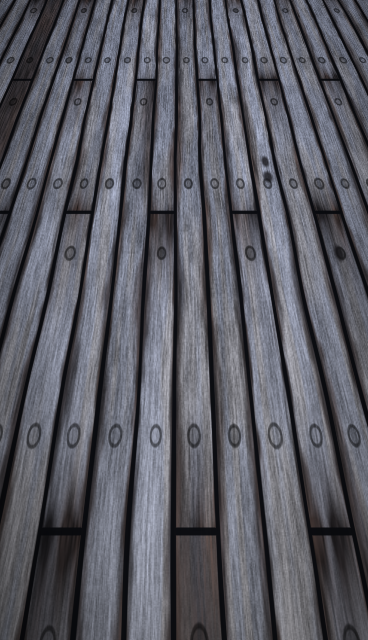
Reproduce this texture procedurally as a Shadertoy shader.

```glsl
// Weathered deck planks receding to a vanishing point above the canvas.
// Screen position is unprojected to (across, depth); boards, staggered joints,
// oval plugs, stains and wood grain are then repeated in that plane.

float hash(vec2 p) {
    p = fract(p * vec2(0.1031, 0.1137));
    p += dot(p, p.yx + 33.33);
    return fract((p.x + p.y) * p.x * 17.3);
}

float noise(vec2 p) {
    vec2 i = floor(p), f = fract(p);
    f = f * f * (3.0 - 2.0 * f);
    return mix(mix(hash(i), hash(i + vec2(1, 0)), f.x),
               mix(hash(i + vec2(0, 1)), hash(i + vec2(1, 1)), f.x), f.y);
}

float fbm(vec2 p) {
    float sum = 0.0, amp = 0.5;
    for (int i = 0; i < 4; i++) {
        sum += amp * noise(p);
        p = p * 2.03 + 17.1;
        amp *= 0.5;
    }
    return sum;
}

// Normalised radius of an oval plug or knot
float oval(vec2 offset, vec2 size) { return length(offset / size); }

void mainImage(out vec4 fragColor, in vec2 fragCoord) {
    vec2 p = fragCoord / iResolution.y;
    float down = 1.0 - p.y;

    // Perspective: across counts boards, depth grows away from the viewer
    float scale = down + 0.469;
    float across = (p.x - 0.276 + 0.004 * down) / (0.054 * scale);
    float depth = 1.302 / scale;
    float aaU = 1.0 / (0.054 * scale * iResolution.y);
    float aaD = depth / (scale * iResolution.y);
    across += 0.09 * (noise(vec2(across * 0.8 + 40.0, depth * 5.0)) - 0.5);
    float board = floor(across);
    float u = across - board;
    float seed = board + 50.0;
    float kind = mod(board, 3.0);

    // Each third board shares a joint row
    float jointAt = kind < 0.5 ? 1.002 : kind < 1.5 ? 2.193 : 1.626;
    float fromJoint = mod(depth - jointAt + 0.9, 1.8) - 0.9;
    float plank = seed * 3.0 + floor((depth - jointAt) / 1.8) * 11.0;

    // Fine grain stretched along the boards, with broader fading
    vec2 along = vec2(u + seed * 5.0, depth);
    float streak = noise(along * vec2(24.0, 22.0)) - 0.5;
    float fiber = noise(along * vec2(55.0, 130.0) + 9.0) - 0.5;
    float bend = u + 0.12 * noise(vec2(seed * 4.0, depth * 9.0));
    float rings = sin(bend * 62.0 + 5.0 * fbm(along * vec2(3.0, 7.0)));
    float cloud = fbm(along * vec2(3.0, 9.0) + 31.0) - 0.47;
    float rough = noise(fragCoord / iResolution.y * 430.0) - 0.5;
    float tone = 0.485 + 0.10 * (hash(vec2(plank, 7.0)) - 0.5);
    tone += 0.14 * streak + 0.10 * fiber + 0.018 * rings + 0.22 * cloud + 0.06 * rough;
    vec3 wood = tone * mix(vec3(0.97, 0.995, 1.085), vec3(1.03, 1.0, 0.99),
                           smoothstep(0.4, 0.8, noise(along * vec2(6.0, 4.0))) * 0.6);

    // Damp brown staining along edges and around joints
    float leftWidth = 0.07 + 0.40 * pow(noise(vec2(seed * 7.3, depth * 5.0)), 2.0);
    float rightWidth = 0.06 + 0.36 * pow(noise(vec2(seed * 9.1 + 4.0, depth * 5.0)), 2.0);
    float fray = 0.10 * (noise(along * vec2(14.0, 25.0)) - 0.5);
    float edge = max(1.0 - smoothstep(0.02, leftWidth + 0.07, u + fray),
                     1.0 - smoothstep(0.02, rightWidth + 0.07, 1.0 - u + fray));
    float reach = fromJoint < 0.0 ? 0.11 : 0.055;
    float soak = exp(-abs(fromJoint) / reach) * (0.45 + 0.75 * hash(vec2(plank, 3.0)));
    soak *= 0.45 + 1.1 * noise(along * vec2(5.0, 6.0) + 3.0);
    if (board == 0.0 && depth < 1.002) soak = 0.70 + 0.5 * cloud + 0.25 * streak;
    if (board == -8.0) soak = max(soak, 0.75 + 0.4 * cloud);
    if (board == -2.0) soak += 0.6 * smoothstep(0.3, 0.9, u) *
        smoothstep(1.55, 1.8, depth) * step(depth, 2.193);
    float stain = clamp(max(edge * 0.85, soak), 0.0, 0.92);
    vec3 brown = mix(vec3(0.09, 0.085, 0.095), vec3(0.22, 0.165, 0.145),
                     noise(along * vec2(4.0, 5.0) + 70.0)) * (1.0 + 0.9 * streak);
    vec3 color = mix(wood, brown, stain);

    // Oval plugs: one row on every board, plus one on the near side of each joint
    float rowOffset = mod(depth - 1.1325 + 0.295, 0.59) - 0.295;
    float plugSize = 0.9 + 0.2 * hash(vec2(plank, 21.0));
    vec2 size = vec2(0.145, 0.0165) * plugSize;
    float shift = 0.5 + 0.08 * (hash(vec2(plank, 5.0)) - 0.5);
    float plug = min(oval(vec2(u - shift, rowOffset), size),
                     oval(vec2(u - shift, fromJoint + 0.12), size));
    float soft = aaU / size.x;
    float inside = 1.0 - smoothstep(1.0 - soft, 1.0 + soft, plug);
    float rim = 1.0 - smoothstep(0.06, 0.14 + soft, abs(plug - 1.0));
    color *= 1.0 - inside * (0.06 + 0.32 * pow(hash(vec2(plank, floor(depth * 1.69))), 2.0));
    color *= 1.0 - 0.48 * rim;

    // A pair of dark knots and one stained plug on the right
    float knot = min(oval(vec2(across - 3.62, depth - 1.805), vec2(0.15, 0.022)),
                     oval(vec2(across - 3.60, depth - 1.747), vec2(0.19, 0.022)));
    knot = min(knot, oval(vec2(across - 5.47, depth - 1.506), vec2(0.15, 0.024)));
    color = mix(color, vec3(0.09, 0.085, 0.095), 0.8 * (1.0 - smoothstep(0.5, 1.3, knot)));

    // Black caulked gaps between boards and at their ends
    float seam = min(u, 1.0 - u);
    float gapWidth = 0.035 + 0.022 * noise(vec2(floor(across + 0.5) * 3.0 + 80.0, depth * 4.0));
    float gap = 1.0 - smoothstep(gapWidth - aaU * 0.5, gapWidth + aaU, seam);
    float endGap = 1.0 - smoothstep(0.0045 - aaD * 0.5, 0.0045 + aaD, abs(fromJoint));
    color = mix(color, vec3(0.035, 0.04, 0.055), max(gap, endGap) * 0.96);

    // Soft light: brightest near the middle, cooler in the distance
    vec2 q = p - vec2(0.30, 0.50);
    float light = 1.13 - 3.6 * q.x * q.x - 0.55 * q.y * q.y;
    light -= 0.12 * smoothstep(0.25, 0.0, p.x) * smoothstep(0.6, 0.1, p.y);
    color *= light * mix(vec3(1.0), vec3(0.98, 1.0, 1.05), p.y);
    fragColor = vec4(clamp(color, 0.0, 1.0), 1.0);
}
```
